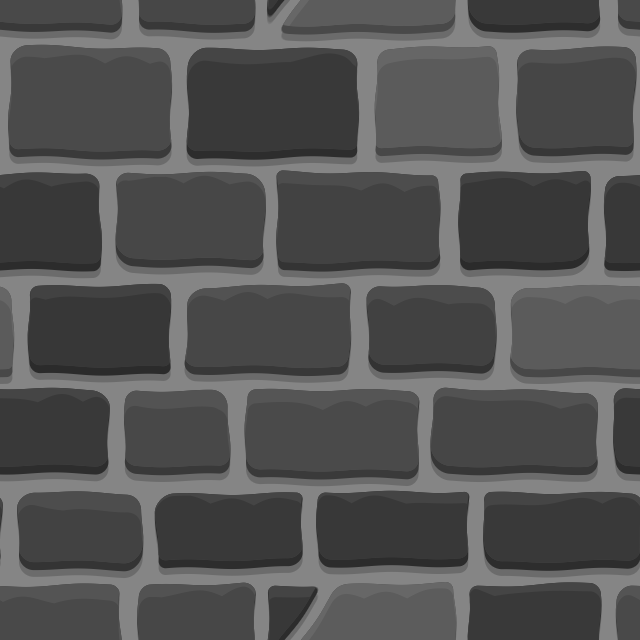
Reproduce this texture procedurally as a Shadertoy shader.

```glsl
// Cartoon cobblestone wall: six staggered rows of grey stones that tile both ways.
// Each stone is a slanted, rounded, wobbly box drawn in four flat layers:
// shadow on the mortar, dark lower rim, pale scalloped top and the front face.

#define INSET 0.008     // least distance from stone to joint
#define SLANT 0.009     // random inward shift of each corner
#define WOBBLE 0.0018   // waviness of the outline
#define RIM 0.0125      // height of the dark lower rim
#define SHADOW 0.0105   // length of the shadow
#define RIM_SHADE 0.79  // rim brightness relative to the face
#define TOP_LIGHT 0.045 // brightness added to the top
#define MORTAR 0.52
#define SHADOW_TONE 0.42
#define CUT_STONE 21    // the stone split by a diagonal joint

const int COLUMNS = 4;
const int STONES = 24;

// Row boundaries measured downwards, and the left joint of every stone
const float rowEdge[7] = float[7](0.061, 0.259, 0.433, 0.597, 0.756, 0.901, 1.061);
const vec4 joints[6] = vec4[6](
    vec4(0.004, 0.279, 0.573, 0.793), vec4(0.169, 0.424, 0.702, 0.934),
    vec4(0.030, 0.280, 0.560, 0.788), vec4(0.181, 0.370, 0.665, 0.947),
    vec4(0.014, 0.232, 0.486, 0.745), vec4(0.202, 0.410, 0.724, 0.949));
const vec4 tones[6] = vec4[6](
    vec4(0.290, 0.225, 0.355, 0.275), vec4(0.280, 0.258, 0.215, 0.220),
    vec4(0.215, 0.278, 0.255, 0.355), vec4(0.282, 0.290, 0.275, 0.225),
    vec4(0.258, 0.225, 0.220, 0.225), vec4(0.278, 0.360, 0.225, 0.285));

vec4 hash4(float n) {
    return fract(sin((n + 1.0) * vec4(12.99, 78.23, 37.72, 93.99)) * 4375.85);
}

float smoothMax(float a, float b, float k) {
    float h = max(k - abs(a - b), 0.0) / k;
    return max(a, b) + h * h * k * 0.25;
}

// Signed distance to a stone; side picks a half of the diagonal cut (0 = whole)
float stoneDistance(vec2 q, vec2 halfSize, float seed, float side) {
    vec4 phase = 6.283 * hash4(seed + 60.0);
    vec2 w = q + WOBBLE * sin(q.yx * vec2(62.0, 41.0) + phase.xy);

    // Slanted edges, blended between the jittered corners
    vec2 t = clamp(w / halfSize * 0.5 + 0.5, 0.0, 1.0);
    vec4 jx = SLANT * hash4(seed), jy = SLANT * hash4(seed + 30.0);
    vec2 low = vec2(mix(jx.x, jx.y, t.y), mix(jy.x, jy.y, t.x)) - halfSize;
    vec2 high = halfSize - vec2(mix(jx.z, jx.w, t.y), mix(jy.z, jy.w, t.x));
    vec2 c = w - 0.5 * (low + high);

    // Every corner has its own radius
    vec4 radii = mix(vec4(0.009), vec4(0.030), hash4(seed + 90.0));
    vec2 pair = c.x < 0.0 ? radii.xy : radii.zw;
    float r = c.y < 0.0 ? pair.x : pair.y;
    vec2 e = abs(c) - 0.5 * (high - low) + r;
    float d = length(max(e, 0.0)) + min(max(e.x, e.y), 0.0) - r;

    if (side != 0.0) {
        float diagonal = dot(w, vec2(0.82, 0.57)) + 0.079;
        d = smoothMax(d, 0.010 - side * diagonal, 0.014);
    }
    return d;
}

// Depth of the pale top: upward bulges that meet in cusps
float topDepth(float x, float seed) {
    vec4 h = hash4(seed + 120.0);
    float bulge = abs(sin(24.0 * x + 1.3 * sin(19.0 * x + 6.283 * h.x) + 3.0 * h.y));
    float depth = mix(0.016, 0.030, h.z) - 0.011 * bulge + 0.10 * (h.w - 0.5) * x;
    return max(depth, 0.004);
}

float coverage(float d) {
    return clamp(0.5 - d * iResolution.y, 0.0, 1.0);
}

void mainImage(out vec4 fragColor, in vec2 fragCoord) {
    vec2 p = fragCoord / iResolution.xy;
    p.y = 1.0 - p.y;
    float tone = MORTAR;

    // The extra last pass draws the small half of the cut stone
    for (int i = 0; i <= STONES; i++) {
        bool offcut = i == STONES;
        int cell = offcut ? CUT_STONE : i;
        float side = offcut ? -1.0 : (cell == CUT_STONE ? 1.0 : 0.0);
        int row = cell / COLUMNS, column = cell % COLUMNS;

        // Stone box between its joints, wrapped around the canvas
        float right = column < 3 ? joints[row][column + 1] : joints[row][0] + 1.0;
        vec2 a = vec2(joints[row][column], rowEdge[row]);
        vec2 b = vec2(right, rowEdge[row + 1]);
        vec2 halfSize = 0.5 * (b - a) - INSET;
        vec2 q = fract(p - 0.5 * (a + b) + 0.5) - 0.5;
        if (any(greaterThan(abs(q), halfSize + 0.03))) continue;

        float seed = float(cell);
        float faceTone = offcut ? 0.22 : tones[row][column];
        float body = stoneDistance(q, halfSize, seed, side);
        float shadow = stoneDistance(q - vec2(0.0, SHADOW), halfSize, seed, side);
        float front = max(body, stoneDistance(q + vec2(0.0, RIM), halfSize, seed, side));
        vec2 lowered = q - vec2(0.0, topDepth(q.x, seed));
        float face = max(front, stoneDistance(lowered, halfSize, seed, side));

        // Layers from back to front
        tone = mix(tone, SHADOW_TONE, coverage(shadow));
        tone = mix(tone, faceTone * RIM_SHADE, coverage(body));
        tone = mix(tone, faceTone + TOP_LIGHT, coverage(front));
        tone = mix(tone, faceTone, coverage(face));
    }
    fragColor = vec4(vec3(tone), 1.0);
}
```
